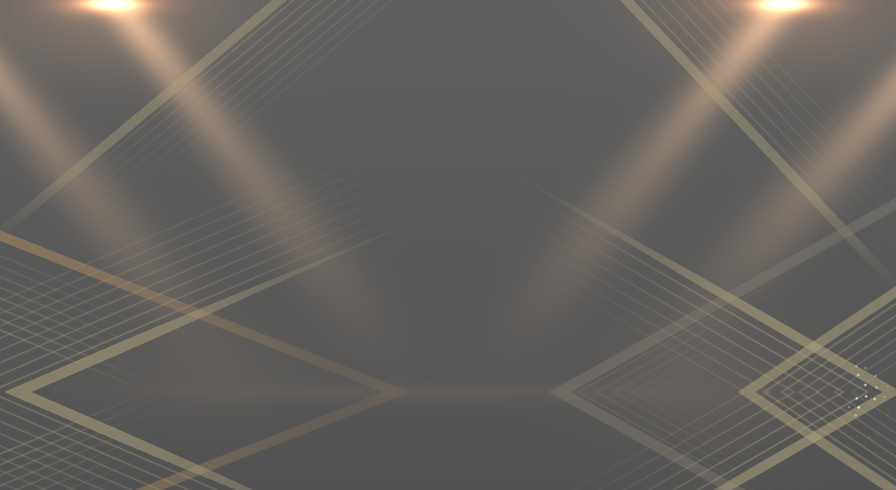
Give the GLSL for this background, as a Shadertoy shader.

```glsl
const float ASPECT = 1.829;
const float FLOOR_Y = 0.2;
const vec3 KHAKI = vec3(0.66, 0.62, 0.48);
const vec3 TAN = vec3(0.62, 0.51, 0.38);
const vec3 ASH = vec3(0.52, 0.50, 0.45);
const vec3 BEAM = vec3(1.0, 0.70, 0.44);

float hash(vec2 p) {
    return fract(sin(dot(p, vec2(12.9898, 78.233))) * 43758.5453);
}

// Signed distance to a line through a point; positive below it
float lineDistance(vec2 p, vec2 through, float slope) {
    return ((p.x - through.x) * slope - p.y + through.y) / sqrt(1.0 + slope * slope);
}

// Signed distance to a chevron on the floor line; positive inside
float chevronDistance(vec2 p, float apexX, float slope) {
    return lineDistance(vec2(p.x, abs(p.y - FLOOR_Y)), vec2(apexX, 0.0), slope);
}

float band(float d, float halfWidth, float pixel) {
    return 1.0 - smoothstep(halfWidth - 0.5 * pixel, halfWidth + 0.5 * pixel, abs(d));
}

// Thin lines parallel to an edge, numbered 1 to count on its positive side
float thinLines(float d, float spacing, float count, float pixel) {
    float index = clamp(round(d / spacing), 1.0, count);
    float line = 1.0 - smoothstep(0.0, 0.0012 + pixel, abs(d - index * spacing));
    return line * (1.0 - 0.6 * index / count);
}

// Soft shaft that widens and fades away from its source
float beam(vec2 p, vec2 source, vec2 direction) {
    vec2 axis = normalize(direction);
    vec2 q = p - source;
    float along = max(dot(q, axis), 0.0);
    float across = (q.x * axis.y - q.y * axis.x) / (0.034 + 0.045 * along);
    return exp(-across * across - 2.1 * along) * smoothstep(1.15, 0.5, along);
}

float glow(vec2 p, vec2 center, vec2 radius) {
    vec2 q = (p - center) / radius;
    return exp(-dot(q, q));
}

vec3 lamp(vec2 p, vec2 center) {
    return vec3(0.17, 0.11, 0.065) * glow(p, center, vec2(0.24, 0.13))
         + vec3(0.55, 0.27, 0.12) * glow(p, center, vec2(0.09, 0.022))
         + vec3(0.60, 0.55, 0.42) * glow(p, center, vec2(0.048, 0.011));
}

// Scattered specks inside a soft patch
float sparkles(vec2 p, vec2 center, float cell, float pixel) {
    vec2 id = floor(p / cell);
    vec2 offset = 0.25 + 0.5 * vec2(hash(id), hash(id + 7.3));
    float d = length(p - (id + offset) * cell);
    float speck = 1.0 - smoothstep(0.001, 0.002 + pixel, d);
    return speck * step(0.5, hash(id + 3.1)) * glow(p, center, vec2(0.035, 0.06));
}

vec3 paint(vec3 base, vec3 tint, float amount) {
    return mix(base, tint, clamp(amount, 0.0, 1.0));
}

void mainImage(out vec4 fragColor, in vec2 fragCoord) {
    vec2 p = fragCoord / iResolution.xy * vec2(ASPECT, 1.0);
    float px = 1.0 / iResolution.y;

    // Grey backdrop with a warm floor line
    vec3 color = vec3(mix(0.322, 0.372, p.y));
    color += BEAM * 0.035 * glow(p, vec2(0.90, FLOOR_Y), vec2(0.55, 0.022));
    color += BEAM * 0.045 * glow(p, vec2(1.43, 0.22), vec2(0.22, 0.13));
    color += BEAM * 0.03 * glow(p, vec2(0.42, 0.24), vec2(0.25, 0.10));

    // Light shafts
    float light = beam(p, vec2(0.235, 1.0), vec2(0.62, -0.786))
                + beam(p, vec2(-0.133, 1.0), vec2(0.62, -0.78))
                + beam(p, vec2(1.60, 1.0), vec2(-0.63, -0.777))
                + beam(p, vec2(2.0, 1.0), vec2(-0.67, -0.74)) * 1.25;
    color += BEAM * 0.40 * light;

    // Upper diagonals
    float d = lineDistance(p, vec2(0.571, 1.0), 0.834);
    color = paint(color, KHAKI, 0.42 * band(d, 0.010, px) * smoothstep(0.48, 0.72, p.y));
    color = paint(color, KHAKI, 0.32 * thinLines(d, 0.0183, 8.0, px) * smoothstep(0.50, 0.95, p.y));
    d = -lineDistance(p, vec2(1.279, 1.0), -1.06);
    color = paint(color, KHAKI, 0.45 * band(d, 0.010, px) * smoothstep(0.38, 0.65, p.y));
    color = paint(color, KHAKI, 0.30 * thinLines(d, 0.0225, 6.0, px) * smoothstep(0.45, 0.85, p.y));

    // Left chevrons
    d = chevronDistance(p, 0.81, -0.394);
    color = paint(color, TAN, band(d, 0.010, px) * mix(0.65, 0.16, smoothstep(0.0, 0.8, p.x)));
    d = chevronDistance(p, 0.036, 0.43);
    float fade = smoothstep(0.95, 0.20, p.x);
    color = paint(color, KHAKI, 0.58 * band(d, mix(0.002, 0.011, smoothstep(0.85, 0.2, p.x)), px) * fade);
    color = paint(color, KHAKI, 0.42 * thinLines(-d, 0.023, 8.0, px) * fade);
    d = chevronDistance(p, 0.25, -0.42);
    color = paint(color, KHAKI, 0.40 * thinLines(-d, 0.020, 8.0, px) * smoothstep(0.36, 0.0, p.x));

    // Right chevrons
    d = chevronDistance(p, 1.143, 0.56);
    color = paint(color, ASH, 0.38 * band(d, 0.011, px));
    color = paint(color, ASH, 0.30 * thinLines(d, 0.018, 5.0, px) * smoothstep(1.75, 1.25, p.x));
    d = chevronDistance(p, 1.821, -0.577);
    fade = smoothstep(1.0, 1.6, p.x);
    color = paint(color, KHAKI, 0.60 * band(d, mix(0.003, 0.010, fade), px) * fade);
    color = paint(color, KHAKI, 0.50 * thinLines(d, 0.025, 6.0, px) * fade);
    d = chevronDistance(p, 1.524, 0.67);
    color = paint(color, KHAKI, 0.55 * band(d, 0.010, px));
    color = paint(color, KHAKI, 0.45 * thinLines(d, 0.020, 6.0, px));

    // Sparkles and lamps
    color += vec3(0.5, 0.46, 0.32) * sparkles(p, vec2(1.762, 0.195), 0.020, px);
    color += lamp(p, vec2(0.226, 0.992)) + lamp(p, vec2(1.60, 0.992));
    fragColor = vec4(clamp(color, 0.0, 1.0), 1.0);
}
```
